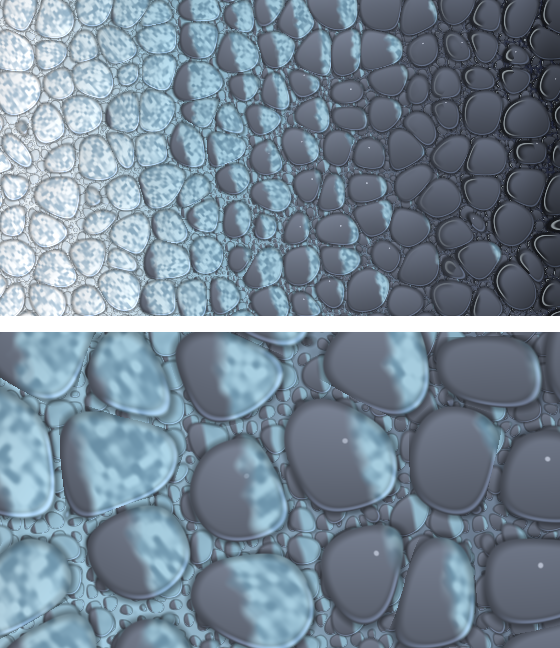
Top, the full canvas; bottom, a detail of the centre.
Reproduce this texture procedurally as a Shadertoy shader.

```glsl
struct Drop { vec2 offset; float depth; float seed; };

float hash(vec2 p) {
    return fract(sin(dot(p, vec2(127.1, 311.7))) * 43758.545);
}

float noise(vec2 p) {
    vec2 i = floor(p), f = fract(p);
    f = f * f * (3.0 - 2.0 * f);
    return mix(mix(hash(i), hash(i + vec2(1, 0)), f.x),
               mix(hash(i + vec2(0, 1)), hash(i + vec2(1, 1)), f.x), f.y);
}

vec2 dropCentre(vec2 cell) {
    return cell + 0.5 + 0.72 * (vec2(hash(cell), hash(cell + 57.3)) - 0.5);
}

float dropWeight(vec2 cell) {
    return 0.22 * hash(cell + 19.7);
}

// Weighted Voronoi cell with rounded corners; depth grows inwards from its edge
Drop findDrop(vec2 p, float gap, float gapSpread) {
    const float sharpness = 7.5;
    vec2 home = floor(p), owner = home;
    float nearest = 1e3;
    for (int y = -1; y <= 1; y++)
    for (int x = -1; x <= 1; x++) {
        vec2 cell = home + vec2(x, y), d = dropCentre(cell) - p;
        float power = dot(d, d) - dropWeight(cell);
        if (power < nearest) { nearest = power; owner = cell; }
    }
    vec2 centre = dropCentre(owner);
    float edges = 0.0;
    for (int y = -2; y <= 2; y++)
    for (int x = -2; x <= 2; x++) {
        if (x == 0 && y == 0) continue;
        vec2 cell = owner + vec2(x, y), other = dropCentre(cell), d = other - p;
        float side = dot(d, d) - dropWeight(cell) - nearest;
        edges += exp(-sharpness * side / (2.0 * length(other - centre)));
    }
    float seed = hash(owner + 83.1);
    return Drop(p - centre, -log(edges) / sharpness - gap - gapSpread * seed * seed, seed);
}

// Light falls off from white on the left to near black on the right
vec3 backdrop(vec2 uv) {
    float x = uv.x + 0.12 * (uv.y - 0.4);
    vec3 c = mix(vec3(0.92, 0.95, 0.97), vec3(0.62, 0.77, 0.85), smoothstep(0.06, 0.34, x));
    c = mix(c, vec3(0.44, 0.51, 0.59), smoothstep(0.36, 0.62, x));
    c = mix(c, vec3(0.31, 0.34, 0.41), smoothstep(0.58, 0.82, x));
    return mix(c, vec3(0.13, 0.15, 0.23), smoothstep(0.86, 1.02, x));
}

// Pebbled highlights refracted through the lit part of a drop
vec3 litBody(vec2 p, vec2 uv, float relief) {
    float x = uv.x + 0.12 * (uv.y - 0.4);
    vec3 pale = mix(vec3(0.97, 0.98, 0.99), vec3(0.65, 0.80, 0.87), smoothstep(0.06, 0.42, x));
    vec3 shade = mix(vec3(0.66, 0.75, 0.82), vec3(0.42, 0.57, 0.66), smoothstep(0.03, 0.4, x));
    vec2 q = mat2(0.8, -0.6, 0.6, 0.8) * p * vec2(125.0, 98.0);
    float pebble = 0.8 * noise(q) + 0.2 * noise(q * 0.4 + 7.0);
    return mix(shade, pale, mix(0.6, smoothstep(0.1, 0.78, pebble), relief));
}

vec3 addDrops(vec3 under, vec2 p, vec2 uv, float scale, float gap, float gapSpread, float relief) {
    Drop drop = findDrop(p * scale, gap, gapSpread);
    float pixel = scale / iResolution.y;
    vec2 n = drop.offset / 0.42;
    vec2 dir = n / max(length(n), 0.01);
    float centreX = uv.x - drop.offset.x * iResolution.y / (scale * iResolution.x);

    // Inverted view: the right side of each drop shows the bright left
    float limit = mix(-1.25, 1.15, (centreX - 0.23) / 0.48) + 0.5 * (drop.seed - 0.5);
    float wobble = 0.3 * (noise(p * 60.0) - 0.5);
    float lit = smoothstep(limit - 0.2, limit + 0.2, n.x + 0.2 * n.y + wobble);
    vec3 dark = mix(vec3(0.41, 0.44, 0.50), vec3(0.32, 0.345, 0.40), smoothstep(0.5, 0.92, uv.x));
    dark *= 1.0 + 0.14 * n.y - 0.3 * smoothstep(0.9, 1.0, uv.x);
    vec3 body = mix(dark, litBody(p, uv, relief), lit);

    // Shaded edge, thin lower rim light and small glint
    body *= mix(0.7, 1.0, smoothstep(0.0, 0.08, drop.depth));
    body *= 1.0 + 0.1 * dot(n, vec2(0.6, -0.3)) * (1.0 - smoothstep(0.3, 0.6, uv.x));
    float rim = smoothstep(0.0, 0.02, drop.depth) * (1.0 - smoothstep(0.02, 0.05, drop.depth));
    float lower = smoothstep(0.0, 0.9, dot(dir, vec2(0.5, -0.86)));
    body += rim * lower * vec3(0.24, 0.28, 0.36) * (1.0 - 0.4 * uv.x);
    float glint = 1.0 - smoothstep(0.03, 0.08, length(n - vec2(0.1, 0.42)));
    body += 0.3 * glint * step(0.75, drop.seed) * smoothstep(0.4, 0.6, uv.x) * relief;

    // Pale crescents and black left edges near the dark border
    float side = smoothstep(0.3, 0.85, -dir.x + 0.2 * dir.y) * smoothstep(0.7, 0.9, uv.x);
    float crescent = smoothstep(0.05, 0.07, drop.depth) * (1.0 - smoothstep(0.075, 0.105, drop.depth));
    body *= 1.0 - 0.6 * side * (1.0 - smoothstep(0.08, 0.2, drop.depth));
    body = mix(body, vec3(0.66, 0.70, 0.72), 0.8 * crescent * side);

    // Contact shadow around the outline, softer for small drops
    under *= 1.0 - mix(0.16, 0.34, relief) * smoothstep(-0.06, 0.0, drop.depth);
    return mix(under, body, smoothstep(-pixel, pixel, drop.depth));
}

void mainImage(out vec4 fragColor, in vec2 fragCoord) {
    vec2 uv = fragCoord / iResolution.xy;
    vec2 p = fragCoord / iResolution.y;
    vec2 warped = p + 0.02 * (vec2(noise(p * 11.0), noise(p * 11.0 + 31.0)) - 0.5);

    // Mist, then beads, then large drops
    vec3 color = backdrop(uv) * (0.94 + 0.12 * noise(p * 90.0));
    color = addDrops(color, p + 3.7, uv, 58.0, -0.01, 0.2, 0.0);
    color = addDrops(color, p + 9.1, uv, 27.0, -0.01, 0.3, 0.2);
    color = addDrops(color, warped, uv, 8.8, -0.035, 0.11, 1.0);
    fragColor = vec4(clamp(color, 0.0, 1.0), 1.0);
}
```
